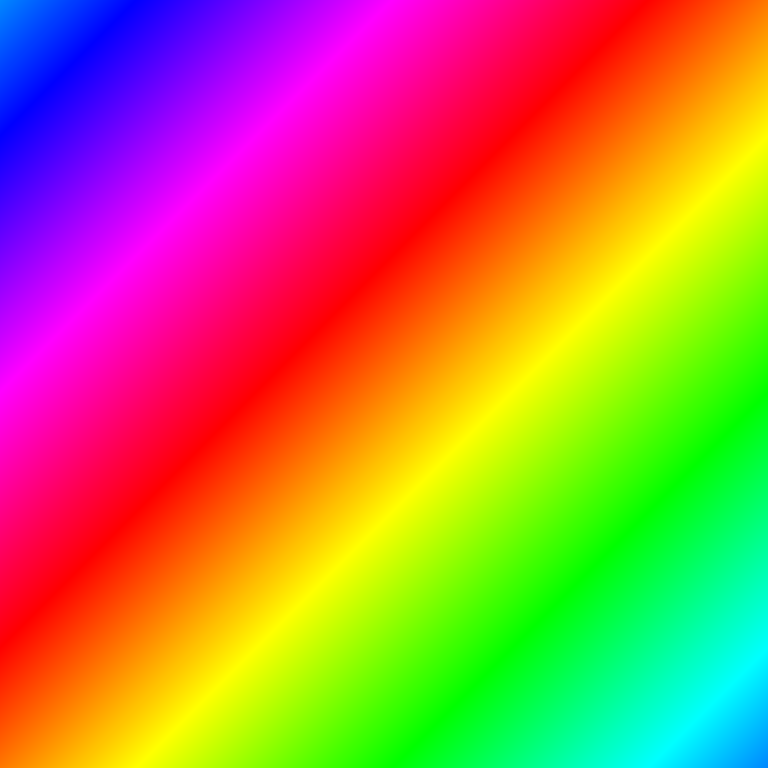
Reproduce this background procedurally as a Shadertoy shader.

```glsl
#define CENTER_HUE 0.0833   // orange on the middle diagonal, in turns
#define HUE_TURNS 1.0       // turns of the wheel from corner to corner
#define CENTER_SHIFT 0.005  // offset of the middle band toward lower right

// Fully saturated colour for a hue given in turns
vec3 hueToRgb(float hue) {
    vec3 wheel = abs(fract(hue + vec3(0.0, 2.0, 1.0) / 3.0) * 6.0 - 3.0);
    return clamp(wheel - 1.0, 0.0, 1.0);
}

void mainImage(out vec4 fragColor, in vec2 fragCoord) {
    vec2 uv = fragCoord / iResolution.xy;

    // Position from the upper left corner (0) to the lower right one (1)
    float diagonal = 0.5 * (uv.x + 1.0 - uv.y);

    // Rainbow bands perpendicular to that diagonal
    float hue = CENTER_HUE + HUE_TURNS * (diagonal - 0.5 - CENTER_SHIFT);
    fragColor = vec4(hueToRgb(hue), 1.0);
}
```
